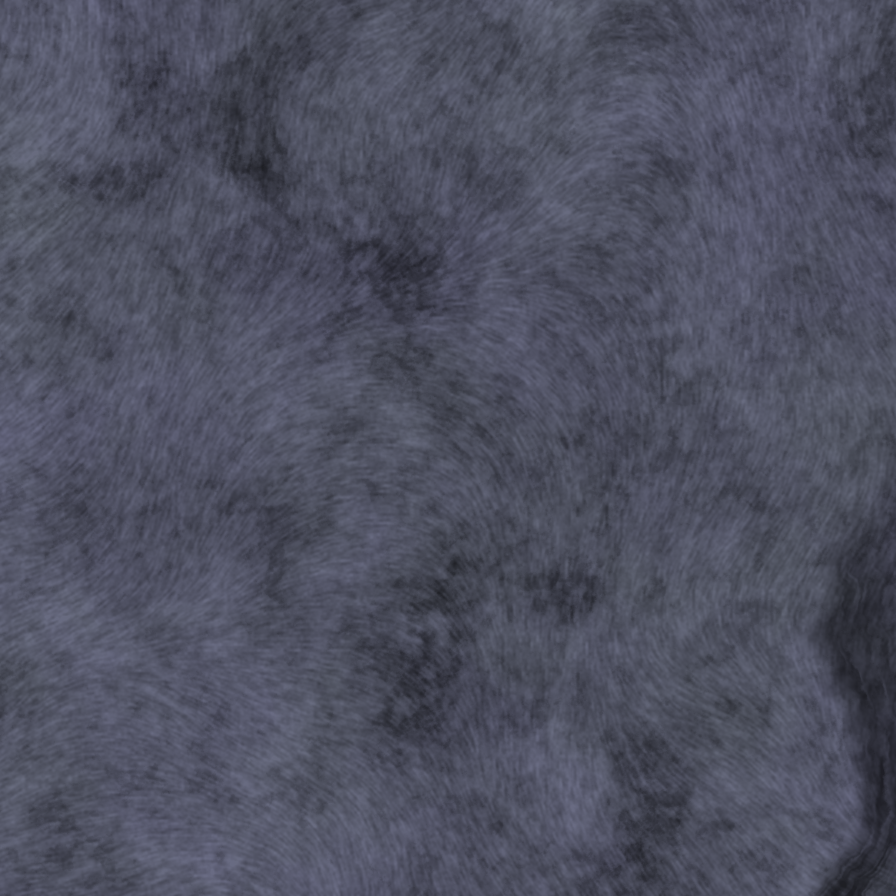
Write a WebGL 1 fragment shader that draws this texture.

```glsl
precision highp float;
// A worn slate-blue hide: cloudy mottling with ragged dark stains, short
// brushy fibres in wandering directions, and one deep fold at the lower right.
// Built from value noise, a warped domain and a short line integral.
uniform vec2 u_resolution;

float hash(vec2 p) {
  vec3 q = fract(p.xyx * vec3(0.1031, 0.1030, 0.0973));
  q += dot(q, q.yzx + 33.33);
  return fract((q.x + q.y) * q.z);
}

float noise(vec2 p) {
  vec2 i = floor(p), f = fract(p);
  f = f * f * (3.0 - 2.0 * f);
  return mix(mix(hash(i), hash(i + vec2(1, 0)), f.x),
             mix(hash(i + vec2(0, 1)), hash(i + vec2(1, 1)), f.x), f.y);
}

// Layered noise centred on zero
float fbm(vec2 p) {
  float sum = 0.0, amp = 0.5;
  for (int i = 0; i < 5; i++) {
    sum += amp * (noise(p) - 0.5);
    p = mat2(1.6, 1.2, -1.2, 1.6) * p + 17.3;
    amp *= 0.6;
  }
  return sum;
}

// Soft elliptical stain, turned by an angle
float stain(vec2 p, vec2 centre, vec2 radius, float angle) {
  float c = cos(angle), s = sin(angle);
  vec2 q = mat2(c, -s, s, c) * (p - centre) / radius;
  return exp(-dot(q, q));
}

// Unit direction of the fibres: rising at the left, falling at the right
vec2 flow(vec2 p) {
  float turn = smoothstep(0.0, 1.0, p.x + 0.5 * (0.5 - p.y));
  float angle = mix(1.0, -1.3, turn) + 2.2 * (noise(p * 5.0 + 3.0) - 0.5);
  return vec2(cos(angle), sin(angle));
}

// Fine fibres (x) and broader brush marks (y), averaged along the flow
vec2 fibres(vec2 p) {
  vec2 dir = flow(p), sum = vec2(0.0);
  for (int i = -4; i <= 4; i++) {
    vec2 along = dir * float(i);
    sum += vec2(noise((p + along * 0.0014) * 310.0),
                noise((p + along * 0.0042) * 95.0 + 30.0)) - 0.5;
  }
  return sum / 9.0;
}

void main() {
  vec2 p = gl_FragCoord.xy / u_resolution;
  vec2 warp = vec2(fbm(p * 7.0 + 5.0), fbm(p * 7.0 + 41.0));
  vec2 w = p + 0.13 * warp + 0.02 * vec2(fbm(p * 45.0), fbm(p * 45.0 + 80.0));

  // Broad clouds and medium mottling
  float mottle = fbm(w * 14.0 + 9.0);
  float fine = fbm(p * 65.0 + 20.0);
  float tone = 0.329 + 0.12 * fbm(w * 3.4 + 2.0) + 0.115 * mottle;

  // Stains: arch, centre, upper spot and lower streaks
  float stains = 0.65 * stain(w, vec2(0.12, 0.80), vec2(0.20, 0.045), 0.1);
  stains += 0.95 * stain(w, vec2(0.38, 0.75), vec2(0.15, 0.05), -0.6);
  stains += 0.60 * stain(w, vec2(0.40, 0.61), vec2(0.13, 0.05), -0.8);
  stains += 1.00 * stain(w, vec2(0.50, 0.27), vec2(0.07, 0.14), 0.2);
  stains += 0.90 * stain(w, vec2(0.15, 0.905), vec2(0.06, 0.03), -0.4);
  stains += 0.90 * stain(w, vec2(0.72, 0.10), vec2(0.05, 0.14), 0.2);
  stains += 0.70 * stain(w, vec2(0.66, 0.34), vec2(0.06, 0.03), -0.3);
  stains += 0.50 * stain(w, vec2(0.95, 0.84), vec2(0.07, 0.10), 0.0);
  tone -= 0.056 * stains * (1.0 - 1.5 * mottle - 1.5 * fine);

  // Ragged dark flecks, denser in the stains and hollows
  float flecks = smoothstep(0.10, 0.24, 0.07 * stains - 0.8 * fine - 0.6 * mottle);
  tone -= 0.022 * flecks;

  // Fibres, brush marks and fine grain
  tone += dot(fibres(p), vec2(0.14, 0.07)) + 0.055 * fine;
  tone += 0.036 * (noise(p * 270.0 + 70.0) - 0.5);

  // Deep fold with a faint lit rim and streaks along its length
  float edge = 0.91 + 0.14 * (0.4 - p.y) - 0.5 * max(0.07 - p.y, 0.0);
  float d = p.x - edge + 0.06 * warp.x + 0.008 * fine;
  float reach = 1.0 - smoothstep(0.28, 0.44, p.y - 0.7 * d + 0.06 * warp.y);
  float fold = smoothstep(-0.012, 0.022, d) * (1.0 - 0.55 * smoothstep(0.025, 0.08, d));
  float streak = noise(vec2(d * 130.0, p.y * 12.0)) + noise(vec2(d * 280.0, p.y * 30.0)) - 1.0;
  tone *= 1.0 - reach * fold * (0.50 + 0.22 * streak);
  tone += 0.018 * reach * exp(-pow((d + 0.025) / 0.016, 2.0));

  // Slate tint drifting slightly between grey and violet
  float violet = fbm(w * 6.0 + 60.0);
  vec3 slate = vec3(0.972, 1.0, 1.20) + violet * vec3(0.03, -0.02, 0.12);
  gl_FragColor = vec4(clamp(tone, 0.12, 0.42) * slate, 1.0);
}
```
